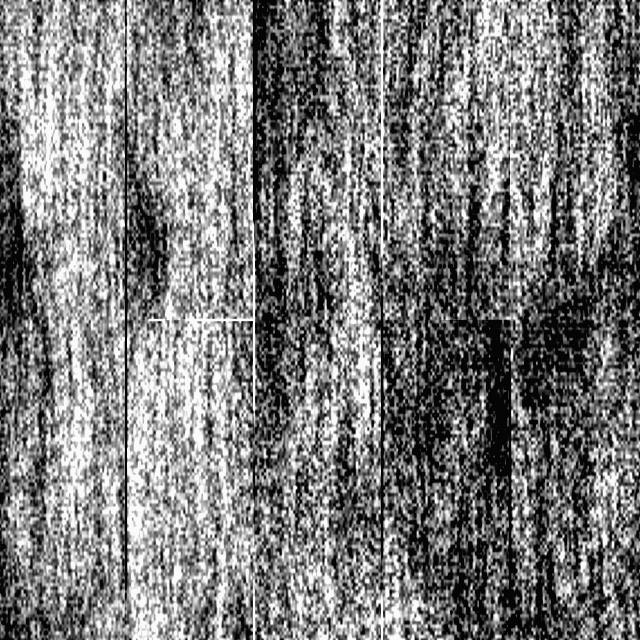
Give the GLSL for this texture, as a three.js fragment shader.

```glsl
// Worn black and white wood planks: five upright boards with seams and a butt joint.
// Each board sums a base tone, stretched noise streaks, arched growth rings, a dark
// knot and dense fine speckle, then clips the sum to a harsh contrast.
varying vec2 vUv;

float hash(vec2 p) {
  return fract(sin(dot(p, vec2(127.1, 311.7))) * 43758.5453);
}

float noise(vec2 p) {
  vec2 i = floor(p);
  vec2 f = fract(p);
  f = f * f * (3.0 - 2.0 * f);
  return mix(mix(hash(i), hash(i + vec2(1.0, 0.0)), f.x),
             mix(hash(i + vec2(0.0, 1.0)), hash(i + vec2(1.0, 1.0)), f.x), f.y);
}

// Noise centred on zero
float grain(vec2 p) {
  return noise(p) - 0.5;
}

// Base brightness: pale boards on the left, darker ones on the right
float boardTone(float board, float lower) {
  float tone = mix(0.64, 0.45, smoothstep(0.5, 2.0, board));
  tone -= 0.03 * step(1.5, board) * step(board, 2.5);
  if (board == 1.0) tone += mix(-0.06, 0.16, lower);
  if (board == 3.0) tone += mix(0.05, -0.08, lower);
  return tone;
}

// Nested arches: upward on the middle board, downward on the others
float growthRings(float across, float y, float board) {
  float u = across * 2.0 - 1.0 + 0.5 * grain(vec2(board * 7.0, y * 4.0));
  float arch = sqrt(u * u + 0.03) * 0.42;
  float side = board == 2.0 ? -1.0 : 1.0;
  float height = y - side * arch + 0.05 * grain(vec2(u * 3.0, y * 9.0));
  return grain(vec2(height * 11.0, board * 5.0 + 0.5));
}

// Ragged dark patch near the middle of each board
float knot(float across, float y, float board) {
  vec2 centre = vec2(mix(0.24, 0.62, step(2.0, board)), 0.58 + 0.07 * sin(board * 3.0));
  vec2 d = (vec2(across, y) - centre) / vec2(0.27, 0.1);
  d += 0.9 * vec2(grain(vec2(across * 5.0, y * 22.0) + board),
                  grain(vec2(across * 6.0, y * 18.0) + board + 40.0));
  return exp(-dot(d, d));
}

void main() {
  vec2 uv = vUv;

  // Board layout; odd boards are cut across at half height
  float column = (uv.x + 0.003) * 5.0;
  float board = min(floor(column), 4.0);
  float across = column - board;
  float odd = mod(board, 2.0);
  float lower = odd * (1.0 - smoothstep(0.499, 0.501, uv.y));
  float piece = board * 17.0 + 31.0 * step(0.5, lower);

  // Streaks waver slightly as they run along the board
  vec2 p = uv;
  p.x += 0.014 * grain(uv * vec2(9.0, 5.0) + piece);
  p.x += 0.004 * grain(uv * vec2(30.0, 22.0) + piece);

  float value = boardTone(board, lower);
  value += 0.48 * grain(p * vec2(11.0, 4.5) + piece);
  value += 0.46 * grain(p * vec2(46.0, 3.0) + piece);
  value += 0.52 * grain(p * vec2(150.0, 9.0) + piece);
  value += mix(0.18, 0.42, step(1.5, board)) * growthRings(across, uv.y, board);
  value -= 0.42 * knot(across, uv.y, board);

  // Shaded right edges below the cut, and the dark far side
  value -= 0.45 * lower * smoothstep(0.76, 0.88, across) * smoothstep(0.12, 0.32, uv.y);
  value -= 0.22 * smoothstep(0.93, 1.0, uv.x) * smoothstep(0.3, 0.8, uv.y);

  // Fine speckle, a little longer than wide
  float rough = mix(0.85, 1.08, smoothstep(0.25, 0.5, uv.x));
  value += rough * grain(uv * vec2(285.0, 185.0));
  value += 0.55 * grain(p * vec2(270.0, 65.0) + 90.0);

  // Seams turn from bright to dark along their length
  float edge = floor(column + 0.5);
  float seamDistance = abs(column - edge) / 5.0;
  float seam = 1.0 - smoothstep(0.001, 0.0026, seamDistance);
  seam *= step(0.5, edge) * step(edge, 4.5);
  float wear = grain(vec2(edge * 13.0, uv.y * 4.0));
  value += seam * 1.5 * smoothstep(0.02, 0.25, abs(wear)) * sign(wear);

  // Bright, partly broken butt joint on the second board
  float joint = 1.0 - smoothstep(0.001, 0.0028, abs(uv.y - 0.5));
  joint *= smoothstep(0.3, 0.45, noise(vec2(uv.x * 45.0, 3.0)) + 0.4 * step(0.6, across));
  if (board == 1.0) value += 0.9 * joint * step(0.04, across);

  gl_FragColor = vec4(vec3(clamp(value, 0.02, 0.98)), 1.0);
}
```
